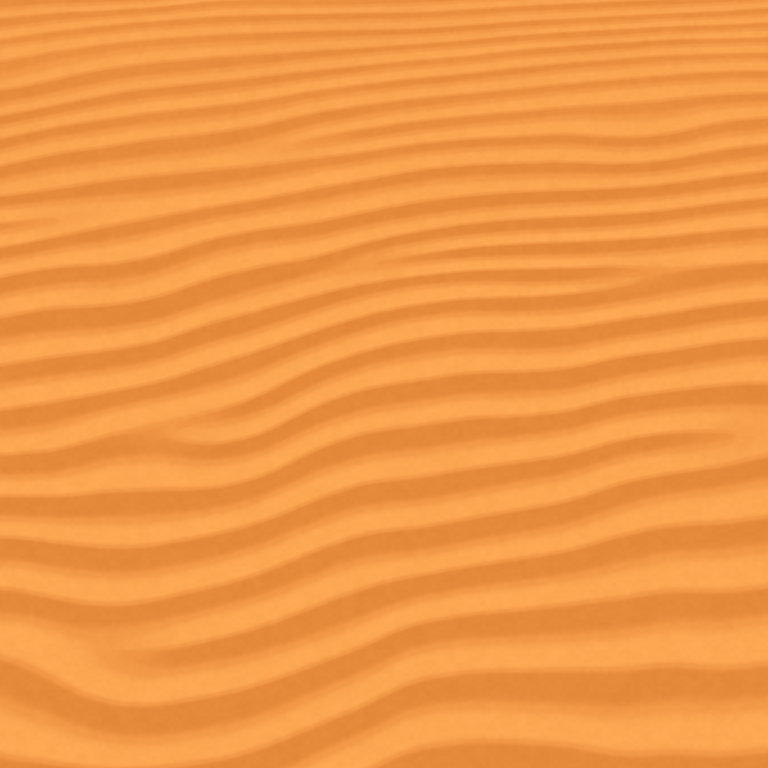
A WebGL 1 fragment shader for this texture:

```glsl
precision highp float;

uniform vec2 u_resolution;

const vec3 SHADE_COLOR = vec3(0.895, 0.535, 0.225);
const vec3 SAND_COLOR = vec3(0.95, 0.60, 0.28);
const vec3 LIT_COLOR = vec3(0.99, 0.655, 0.325);
const float NEAR_PERIOD = 0.088;     // ripple spacing at the bottom edge
const float PERIOD_SHRINK = 0.066;   // loss of spacing up to the top edge
const float WARP = 1.1;              // broad bends, in ripples
const float FINE_WARP = 0.3;         // tighter bends, in ripples
const int FORK_COUNT = 7;            // places where ripples split or join
const float FORK_STRETCH = 6.0;
const float FAR_CONTRAST = 0.6;
const float GRAIN = 0.012;
const float TAU = 6.2831853;

float hash(vec2 p) {
  vec3 q = fract(vec3(p.xyx) * 0.1031);
  q += dot(q, q.yzx + 33.33);
  return fract((q.x + q.y) * q.z);
}

float noise(vec2 p) {
  vec2 i = floor(p);
  vec2 f = fract(p);
  vec2 s = f * f * f * (f * (f * 6.0 - 15.0) + 10.0);
  float low = mix(hash(i), hash(i + vec2(1.0, 0.0)), s.x);
  float high = mix(hash(i + vec2(0.0, 1.0)), hash(i + vec2(1.0, 1.0)), s.x);
  return mix(low, high, s.y);
}

// Ripple count from the bottom edge, with tilted rows and shrinking spacing
float groundDepth(vec2 uv) {
  float slope = 0.12 + 0.26 * uv.y - 0.32 * uv.y * uv.y;
  float row = uv.y - slope * uv.x;
  return log(NEAR_PERIOD / (NEAR_PERIOD - PERIOD_SHRINK * row)) / PERIOD_SHRINK;
}

// x: phase offset of all forks, y: ripple strength, fading at fork centres
vec2 forks(vec2 ground) {
  float offset = 0.0;
  float strength = 1.0;
  float turn = 1.0;
  for (int i = 0; i < FORK_COUNT; i++) {
    float id = float(i);
    vec2 center = vec2(hash(vec2(id, 3.7)), (id + hash(vec2(id, 8.1))) * 2.1);
    vec2 d = (ground - center) * vec2(FORK_STRETCH, 1.0);
    offset += turn * atan(d.y, d.x) / TAU;
    strength *= smoothstep(0.0, 0.7, length(d));
    turn = -turn;
  }
  return vec2(offset, strength);
}

// Crisp crest edge with shade below it and a soft fade above it
float rippleLight(float phase, float width) {
  float f = fract(phase);
  return smoothstep(0.0, 0.22, f) * (1.0 - smoothstep(width - 0.2, width + 0.27, f));
}

void main() {
  vec2 uv = gl_FragCoord.xy / u_resolution;
  float depth = groundDepth(uv);
  vec2 ground = vec2(uv.x, depth);

  // Bend and branch the ripples
  float bend = WARP * (noise(vec2(uv.x * 3.0, depth * 0.25) + 4.3) - 0.5);
  bend += FINE_WARP * (noise(vec2(uv.x * 7.5, depth * 0.45) + 21.7) - 0.5);
  vec2 fork = forks(ground);

  // Light and shade
  float width = 0.57 + 0.16 * (noise(vec2(uv.x * 4.0, depth * 0.6) + 51.0) - 0.5);
  float light = rippleLight(depth + bend + fork.x, width);
  float contrast = mix(1.0, FAR_CONTRAST, smoothstep(0.55, 1.0, uv.y));
  light = mix(0.52, light, contrast * mix(0.35, 1.0, fork.y));
  light += 0.12 * (noise(vec2(uv.x * 5.0, depth * 0.8) + 77.0) - 0.5);

  vec3 color = mix(SHADE_COLOR, SAND_COLOR, smoothstep(0.0, 0.5, light));
  color = mix(color, LIT_COLOR, smoothstep(0.5, 1.0, light));

  // Fine sand grain
  float grain = noise(uv * vec2(170.0, 230.0)) + noise(uv * 75.0 + 13.0) - 1.0;
  color += GRAIN * grain;
  gl_FragColor = vec4(clamp(color, 0.0, 1.0), 1.0);
}
```
